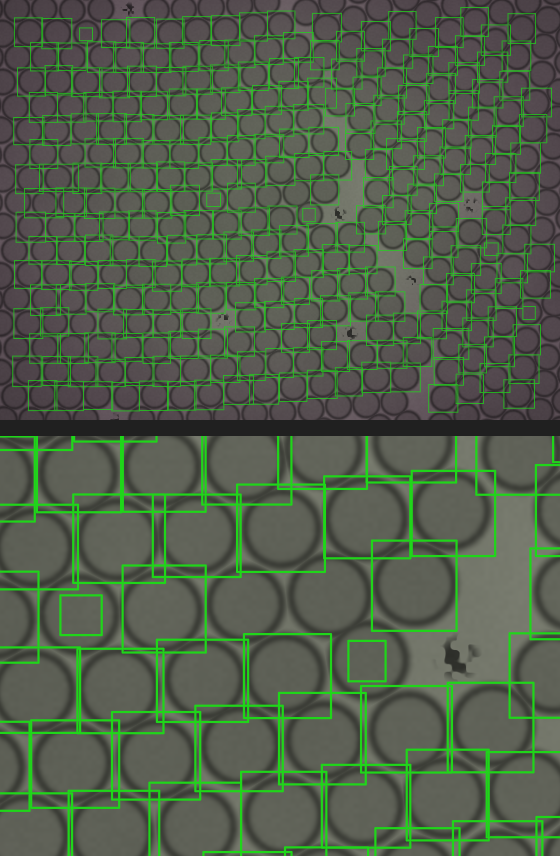
Top, the full canvas; bottom, a detail of the centre.
Write a WebGL 2 fragment shader that draws this pattern.

```glsl
#version 300 es
precision highp float;
// Draws closely packed grey discs in two tilted lattices, framed by thin green boxes.

uniform vec2 u_resolution;
out vec4 fragColor;

float hash(vec2 p) {
    return fract(sin(dot(p, vec2(127.1, 311.7))) * 43758.5453);
}

float noise(vec2 p) {
    vec2 i = floor(p), f = fract(p);
    f = f * f * (3.0 - 2.0 * f);
    return mix(mix(hash(i), hash(i + vec2(1, 0)), f.x),
               mix(hash(i + vec2(0, 1)), hash(i + vec2(1, 1)), f.x), f.y);
}

// Signed side of the slanted border between the two lattices.
float borderSide(vec2 p) {
    return p.x - 0.71 - 0.33 * (1.0 - p.y) - 0.05 * (noise(p * 6.0) - 0.5);
}

// Gentle rise of the rows in the left lattice.
float rowBend(float x) {
    return 0.05 * smoothstep(0.35, 1.1, x);
}

float boxOutline(vec2 p, vec2 halfSize) {
    vec2 q = abs(p) - halfSize;
    return abs(length(max(q, 0.0)) + min(max(q.x, q.y), 0.0));
}

void main() {
    vec2 p = gl_FragCoord.xy / u_resolution.y;
    float aspect = u_resolution.x / u_resolution.y;
    float pixel = 1.0 / u_resolution.y;
    vec2 pitch = vec2(0.0665, 0.0575);

    float disc = 0.02;      // distance to the nearest disc edge
    float outline = 1.0;    // distance to the nearest box line
    float debris = 0.0;

    // Nearby sites of the level lattice, then of the tilted one
    for (int lattice = 0; lattice < 2; lattice++) {
        float which = float(lattice);
        float angle = 0.38 * which;
        mat2 turn = mat2(cos(angle), sin(angle), -sin(angle), cos(angle));
        vec2 local = (p - vec2(0.0, rowBend(p.x) * (1.0 - which))) * turn;
        float nearRow = floor(local.y / pitch.y + 0.5);

        for (int j = -1; j <= 1; j++) {
            float row = nearRow + float(j);
            float stagger = 0.5 * mod(row, 2.0) + 0.12 * hash(vec2(row, 5.0));
            float nearColumn = floor(local.x / pitch.x - stagger + 0.5);

            for (int i = -1; i <= 1; i++) {
                float column = nearColumn + float(i);
                vec2 id = vec2(column, row) + 71.0 * which;
                vec2 center = turn * (vec2(column + stagger, row) * pitch);
                center.y += rowBend(center.x) * (1.0 - which);
                float side = borderSide(center) * (2.0 * which - 1.0);
                if (side < 0.009) continue;

                vec2 jitter = vec2(hash(id + 3.1), hash(id + 8.7)) - 0.5;
                center += 0.005 * jitter;
                vec2 toSite = p - center;
                float radius = 0.0322 + 0.0025 * (hash(id + 1.3) - 0.5);
                float kind = hash(id + 17.9);

                // A few sites hold specks instead of a disc
                if (kind < 0.02) {
                    debris = max(debris, 1.0 - smoothstep(0.008, 0.022, length(toSite)));
                } else {
                    disc = min(disc, length(toSite) - radius);
                }

                // Boxes stay clear of the canvas rim; some are missing, tiny or wide
                vec2 inset = min(center - vec2(0.045, 0.05), vec2(aspect - 0.045, 0.95) - center);
                if (min(inset.x, inset.y) > 0.0 && kind > 0.045) {
                    vec2 halfSize = 0.0345 + 0.004 * (vec2(hash(id + 4.4), hash(id + 6.2)) - 0.5);
                    if (kind > 0.98) halfSize.x *= 1.3;
                    if (kind < 0.06) halfSize *= 0.45;
                    vec2 shift = 0.005 * (vec2(hash(id + 9.5), hash(id + 2.6)) - 0.5);
                    outline = min(outline, boxOutline(toSite - shift, halfSize));
                }
            }
        }
    }

    // Greenish light in the middle, mauve towards the corners
    float spread = length((p - vec2(0.5 * aspect, 0.5)) * vec2(0.9, 1.1));
    vec3 color = mix(vec3(0.375, 0.385, 0.345), vec3(0.335, 0.29, 0.315),
                     smoothstep(0.2, 0.65, spread));
    color *= 1.0 - 0.15 * smoothstep(0.5, 0.85, spread);
    color *= 0.96 + 0.08 * noise(p * 9.0);

    // Pale gaps, soft dark rims and specks
    color *= 1.0 + 0.22 * smoothstep(-0.001, 0.006, disc);
    float rimOffset = (disc + 0.0025) / 0.0034;
    color *= 1.0 - 0.36 * exp(-rimOffset * rimOffset);
    color *= 1.0 - 0.6 * debris * smoothstep(0.55, 0.75, noise(p * 170.0));
    color += 0.015 * (noise(p * 260.0) - 0.5);

    // Thin green lines by pixel coverage
    float lineWidth = 0.00175;
    float coverage = clamp((0.5 * (lineWidth + pixel) - outline) / pixel,
                           0.0, min(1.0, lineWidth / pixel));
    color = mix(color, vec3(0.12, 0.84, 0.1), coverage);

    fragColor = vec4(color, 1.0);
}
```
